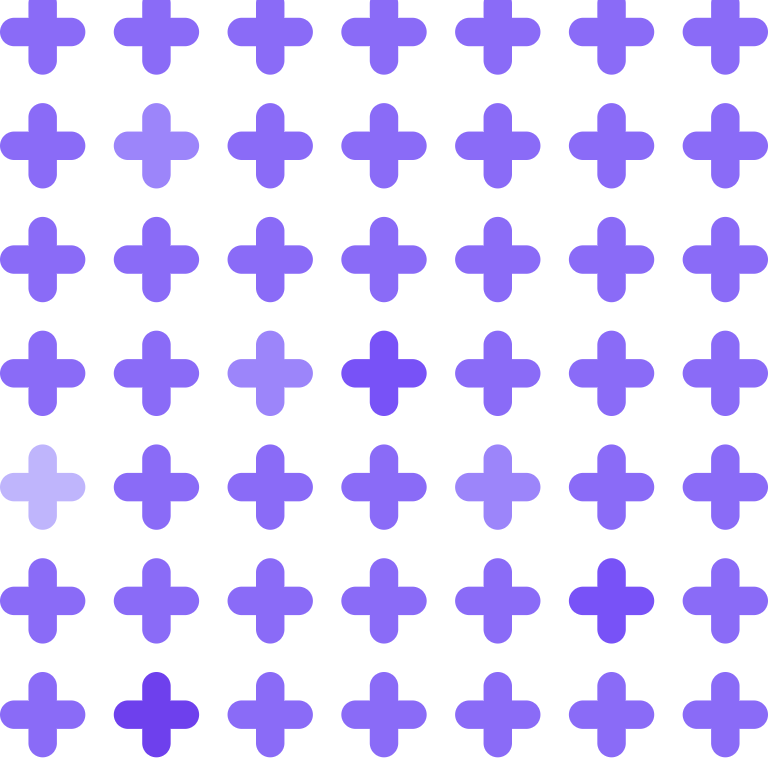
This pattern is drawn by a Shadertoy shader. Its source:

```glsl
// A seven by seven grid of round-ended violet plus signs on white.
// Each sign is the union of two capsule distances in a repeated cell;
// a few cells take a lighter or darker tone from a short accent list.

const float UNITS = 27.0;                // canvas height in arm widths
const float PITCH = 4.0;                 // spacing of the signs
const vec2 FIRST_CENTER = vec2(1.5, 1.875);
const float ARM_REACH = 1.0;             // center to start of the round cap
const float ARM_RADIUS = 0.5;

const vec3 PAPER = vec3(1.0);
const vec3 VIOLET = vec3(0.54, 0.42, 0.97);

// Tones: 0 palest, 1 light, 2 dark, 3 darkest
const vec3 TONES[4] = vec3[4](
    vec3(0.75, 0.71, 0.99),
    vec3(0.61, 0.52, 0.98),
    vec3(0.47, 0.32, 0.97),
    vec3(0.43, 0.25, 0.93));

// Accented cells: column, row from the bottom, tone
const int ACCENT_COUNT = 7;
const ivec3 ACCENTS[ACCENT_COUNT] = ivec3[ACCENT_COUNT](
    ivec3(1, 5, 1), ivec3(2, 3, 1), ivec3(3, 3, 2), ivec3(0, 2, 0),
    ivec3(4, 2, 1), ivec3(5, 1, 2), ivec3(1, 0, 3));

// Signed distance to a horizontal capsule
float capsule(vec2 p, float reach, float radius) {
    p.x -= clamp(p.x, -reach, reach);
    return length(p) - radius;
}

float plusSign(vec2 p, float reach, float radius) {
    return min(capsule(p, reach, radius), capsule(p.yx, reach, radius));
}

vec3 cellColor(ivec2 cell) {
    vec3 color = VIOLET;
    for (int i = 0; i < ACCENT_COUNT; i++) {
        if (ACCENTS[i].xy == cell) color = TONES[ACCENTS[i].z];
    }
    return color;
}

void mainImage(out vec4 fragColor, in vec2 fragCoord) {
    float pixel = UNITS / iResolution.y;

    // Repeat the plane around the sign centers
    vec2 p = fragCoord * pixel - FIRST_CENTER;
    vec2 cell = floor(p / PITCH + 0.5);
    vec2 local = p - cell * PITCH;

    // Blend over one pixel at the outline
    float d = plusSign(local, ARM_REACH, ARM_RADIUS);
    float coverage = clamp(0.5 - d / pixel, 0.0, 1.0);
    fragColor = vec4(mix(PAPER, cellColor(ivec2(cell)), coverage), 1.0);
}
```
